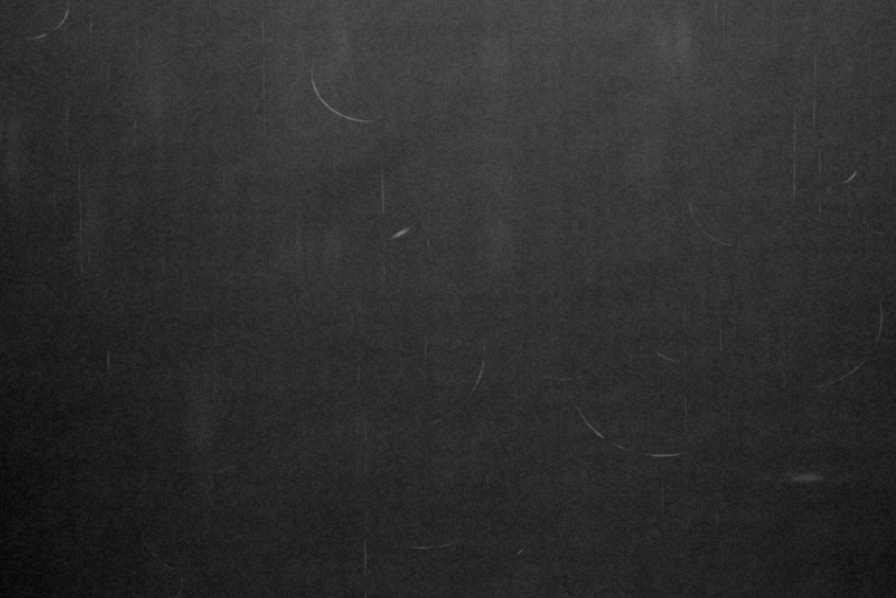
Write a Shadertoy shader that draws this texture.

```glsl
// A worn blackboard: a soft light falls from the top and fades to the corners.
// Stretched noise gives wiped dust and fine grain; loops scatter faint
// vertical scratches, chalk smudges and thin broken arcs over it.

const float PI = 3.14159265;

float hash(vec2 p) {
    vec3 q = fract(vec3(p.xyx) * 0.1031);
    q += dot(q, q.yzx + 33.33);
    return fract((q.x + q.y) * q.z);
}

float noise(vec2 p) {
    vec2 cell = floor(p), f = fract(p);
    f = f * f * (3.0 - 2.0 * f);
    float low = mix(hash(cell), hash(cell + vec2(1, 0)), f.x);
    float high = mix(hash(cell + vec2(0, 1)), hash(cell + vec2(1, 1)), f.x);
    return mix(low, high, f.y);
}

float fbm(vec2 p) {
    float sum = 0.0, gain = 0.5;
    for (int i = 0; i < 4; i++) {
        sum += gain * noise(p);
        p = p * 2.03 + 17.0;
        gain *= 0.5;
    }
    return sum;
}

vec2 rotate(vec2 p, float angle) {
    float c = cos(angle), s = sin(angle);
    return vec2(c * p.x + s * p.y, c * p.y - s * p.x);
}

float stroke(float dist, float width, float pixel) {
    return 1.0 - smoothstep(0.0, width + pixel, dist);
}

// Soft elliptical spot with the given half sizes.
float spot(vec2 p, vec2 size) {
    vec2 q = p / size;
    return exp(-dot(q, q));
}

// Part of a circle, fading at both ends around the facing angle.
float arc(vec2 p, float radius, float facing, float span, float pixel) {
    float turn = abs(mod(atan(p.y, p.x) - facing + PI, 2.0 * PI) - PI);
    float fade = 1.0 - smoothstep(span * 0.4, span, turn);
    return fade * stroke(abs(length(p) - radius), 0.0016, pixel);
}

float light(vec2 uv) {
    float side = uv.x - 0.57;
    return mix(0.145, 0.28, pow(uv.y, 1.3)) - 0.3 * side * side;
}

// Dust left by vertical, horizontal and slanted wiping.
float wipedDust(vec2 p) {
    float vertical = noise(p * vec2(75.0, 5.0)) - 0.5;
    float horizontal = noise(p * vec2(5.0, 60.0) + 9.0) - 0.5;
    float slanted = fbm(rotate(p, 0.6) * vec2(7.0, 28.0)) - 0.47;
    float clouds = fbm(p * 4.0 + 31.0) - 0.47;
    return 0.012 * vertical + 0.012 * horizontal + 0.022 * slanted + 0.03 * clouds;
}

float grain(vec2 p) {
    float fine = noise(p * vec2(310.0, 340.0)) - 0.5;
    float coarse = noise(p * vec2(130.0, 170.0) + 5.0) - 0.5;
    return 0.055 * fine + 0.022 * coarse;
}

float scratches(vec2 p, float aspect, float pixel) {
    float sum = 0.0;
    for (int i = 0; i < 44; i++) {
        float id = float(i);
        vec2 center = vec2(hash(vec2(id, 1.0)) * aspect, hash(vec2(id, 2.0)));
        vec2 q = rotate(p - center, 0.06 * (hash(vec2(id, 3.0)) - 0.5));
        float halfLength = mix(0.03, 0.17, pow(hash(vec2(id, 4.0)), 2.0));
        float fade = 1.0 - smoothstep(halfLength * 0.4, halfLength, abs(q.y));
        float broken = smoothstep(0.2, 0.8, noise(vec2(id * 7.0, q.y * 55.0)));
        sum += fade * broken * stroke(abs(q.x), 0.0015, pixel) * mix(0.02, 0.075, hash(vec2(id, 5.0)));
    }
    return sum;
}

float smudges(vec2 p, float aspect) {
    float sum = 0.0;
    for (int i = 0; i < 14; i++) {
        float id = float(i);
        vec2 center = vec2(hash(vec2(id, 11.0)) * aspect, 0.25 + 0.75 * hash(vec2(id, 12.0)));
        vec2 size = vec2(0.015 + 0.03 * hash(vec2(id, 13.0)), 0.04 + 0.07 * hash(vec2(id, 14.0)));
        sum += 0.035 * spot(p - center, size);
    }
    return sum * (0.3 + noise(p * vec2(110.0, 14.0)));
}

float chalkArcs(vec2 p, float aspect, float pixel) {
    float sum = 0.0;
    for (int i = 0; i < 17; i++) {
        float id = float(i);
        vec2 center = vec2(hash(vec2(id, 21.0)) * aspect, hash(vec2(id, 22.0)));
        float radius = mix(0.03, 0.14, hash(vec2(id, 23.0)));
        float facing = -0.5 * PI + 2.4 * (hash(vec2(id, 24.0)) - 0.5);
        float span = mix(0.4, 1.2, hash(vec2(id, 25.0)));
        vec2 q = (p - center) * vec2(0.85, 1.0);
        sum += arc(q, radius, facing, span, pixel) * mix(0.05, 0.2, pow(hash(vec2(id, 26.0)), 2.0));
    }
    return sum * smoothstep(0.1, 0.75, noise(p * 70.0));
}

void mainImage(out vec4 fragColor, in vec2 fragCoord) {
    vec2 uv = fragCoord / iResolution.xy;
    vec2 p = fragCoord / iResolution.y;
    float aspect = iResolution.x / iResolution.y, pixel = 1.0 / iResolution.y;

    float gray = light(uv) + wipedDust(p) + grain(p);
    gray += scratches(p, aspect, pixel) + smudges(p, aspect) + chalkArcs(p, aspect, pixel);

    // A dark wiped band, a bright chalk fleck and a rubbed chalk patch.
    gray -= 0.025 * spot(rotate(p - vec2(0.63, 0.72), 0.6), vec2(0.17, 0.03));
    gray += 0.3 * spot(rotate(p - vec2(0.67, 0.61), 0.5), vec2(0.013, 0.0035));
    gray += 0.14 * spot(p - vec2(1.34, 0.2), vec2(0.05, 0.009)) * noise(p * vec2(60.0, 120.0));

    fragColor = vec4(vec3(clamp(gray, 0.0, 1.0)), 1.0);
}
```
